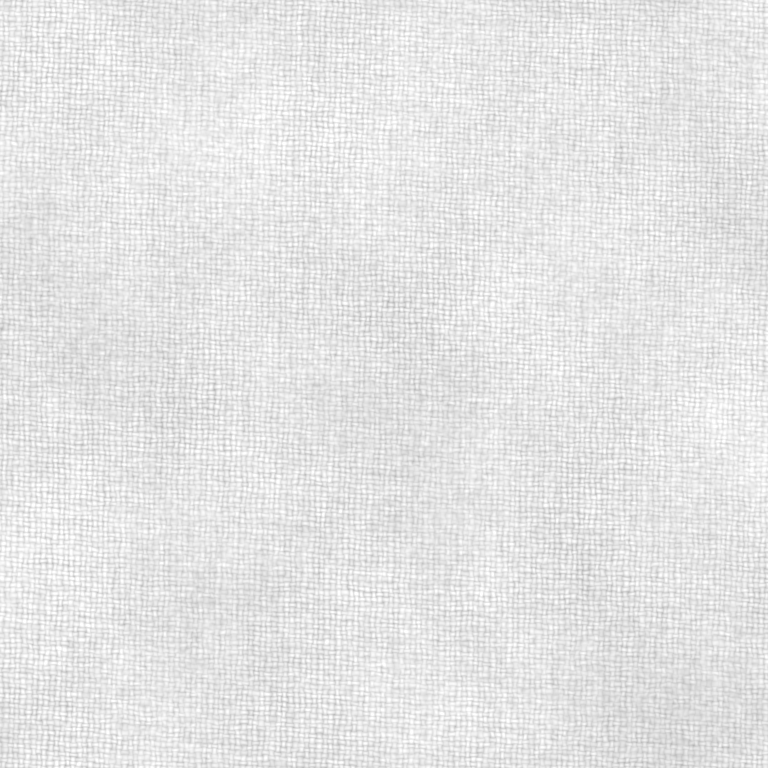
Write a WebGL 1 fragment shader that draws this texture.

```glsl
precision highp float;
// Pale linen in plain weave: warp and weft threads rise and dip over each other,
// leaving small dark pits between them, on a skewed and slightly warped grid.
// Gradient noise adds uneven threads, fibres and soft cloudy shading.

uniform vec2 u_resolution;

#define THREADS vec2(134.0, 152.0) // warp and weft threads per canvas
#define SKEW vec2(-0.02, 0.05)     // lean of the warp, fall of the weft
#define BEND 0.005                 // slow bending of the cloth
#define WOBBLE 0.45                // wander of single threads, in threads
#define BASE_GREY 0.896
#define WEAVE_CONTRAST 0.19
#define CLOUD_CONTRAST 0.055
#define STREAK_CONTRAST 0.025
#define FIBRE_CONTRAST 0.07
#define SLUB_LIGHT 0.05
#define SAMPLES 3

const float PI = 3.14159265;

float hash(vec2 cell) {
  return fract(sin(dot(cell, vec2(127.1, 311.7))) * 43758.55);
}

// Dot product of a corner's random unit gradient with the offset from it
float cornerSlope(vec2 corner, vec2 offset) {
  float angle = 2.0 * PI * hash(corner);
  return dot(vec2(cos(angle), sin(angle)), offset);
}

float gradientNoise(vec2 p) {
  vec2 cell = floor(p);
  vec2 f = p - cell;
  vec2 blend = f * f * f * (f * (f * 6.0 - 15.0) + 10.0);
  vec2 e = vec2(1.0, 0.0);
  float low = mix(cornerSlope(cell, f),
                  cornerSlope(cell + e.xy, f - e.xy), blend.x);
  float high = mix(cornerSlope(cell + e.yx, f - e.yx),
                   cornerSlope(cell + e.xx, f - e.xx), blend.x);
  return mix(low, high, blend.y);
}

// Canvas position to thread coordinates
vec2 threadCoords(vec2 p) {
  vec2 bend = vec2(gradientNoise(p * 3.0 + 7.3), gradientNoise(p * 3.0 + 31.9));
  vec2 t = (p + SKEW * p.yx + BEND * bend) * THREADS;
  vec2 wobble = vec2(gradientNoise(t * vec2(0.47, 0.23) + 3.1),
                     gradientNoise(t * vec2(0.23, 0.47) + 57.7));
  return t + WOBBLE * wobble;
}

// Height of the upper thread: each is round across and waves along its length
float weaveHeight(vec2 t) {
  vec2 cell = floor(t);
  vec2 ridge = max(cos(PI * (t - cell - 0.5)), 0.001);
  float weftSide = 2.0 * mod(cell.x + cell.y, 2.0) - 1.0;
  vec2 roundness = pow(ridge, vec2(0.8));
  float weft = roundness.y * (0.62 + 0.38 * weftSide * ridge.x);
  float warp = roundness.x * (0.62 - 0.38 * weftSide * ridge.y);
  return max(weft, warp);
}

float clothGrey(vec2 p) {
  vec2 t = threadCoords(p);

  // Weave, flatter in some patches and uneven from crossing to crossing
  float relief = 1.0 + 0.6 * gradientNoise(p * 6.0 + 91.0)
               + 0.7 * gradientNoise(t * 0.37 + 15.2);
  float grey = BASE_GREY + WEAVE_CONTRAST * relief * (weaveHeight(t) - 0.63);

  // Soft shading of the cloth
  float clouds = gradientNoise(p * 2.6 + 12.4)
               + 0.6 * gradientNoise(p * 6.5 + 44.2)
               + 0.4 * gradientNoise(p * 17.0 + 5.6);
  grey += CLOUD_CONTRAST * clouds;

  // Lighter and darker threads
  float streaks = gradientNoise(t * vec2(0.6, 0.07) + 63.5)
                + gradientNoise(t * vec2(0.07, 0.6) + 24.8);
  grey += STREAK_CONTRAST * streaks;

  // Fine fibres and scattered bright slubs
  float fibres = gradientNoise(t * 1.37 + 38.3)
               + 0.8 * gradientNoise(t * vec2(0.53, 0.71) + 9.4);
  grey += FIBRE_CONTRAST * fibres;
  float slub = gradientNoise(t * vec2(0.3, 0.45) + 71.6);
  grey += SLUB_LIGHT * smoothstep(0.38, 0.65, slub);
  return grey;
}

void main() {
  float total = 0.0;
  for (int j = 0; j < SAMPLES; j++) {
    for (int i = 0; i < SAMPLES; i++) {
      vec2 shift = (vec2(float(i), float(j)) + 0.5) / float(SAMPLES) - 0.5;
      total += clothGrey((gl_FragCoord.xy + shift) / u_resolution.y);
    }
  }
  float grey = total / float(SAMPLES * SAMPLES);
  gl_FragColor = vec4(vec3(clamp(grey, 0.0, 1.0)), 1.0);
}
```
